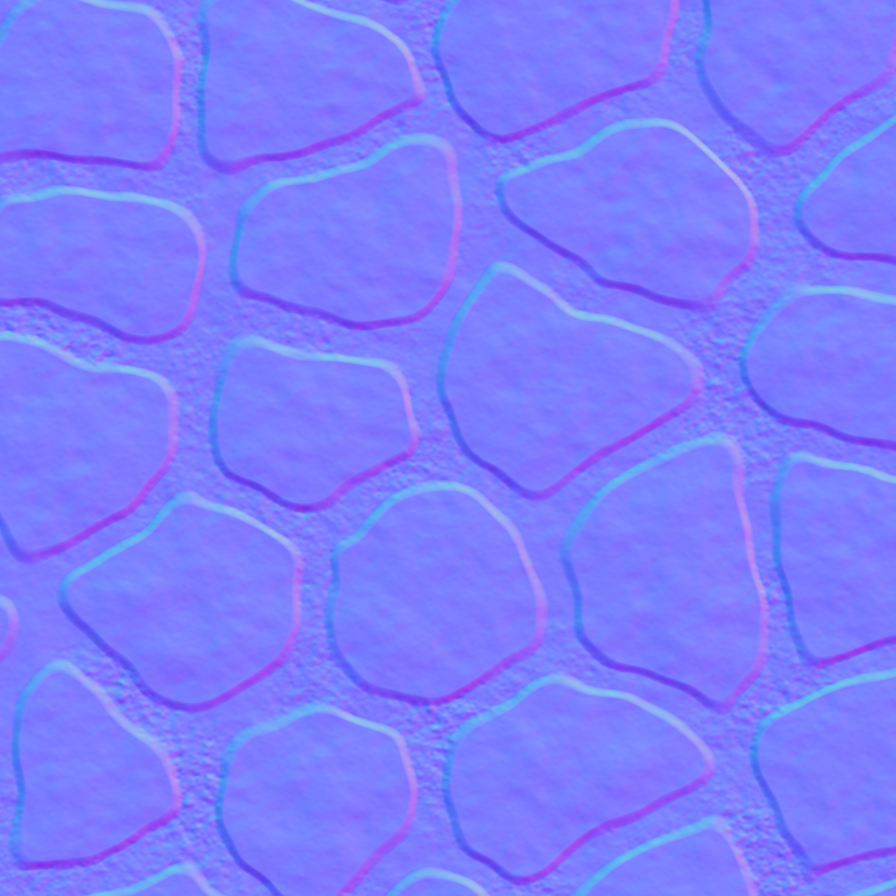
Give the GLSL for this texture map, as a WebGL 2 fragment shader.

```glsl
#version 300 es
precision highp float;
// Tangent-space normal map of rounded flagstones set in gritty mortar.
// Loosely coursed Voronoi cells, warped by sines, become bevelled stones;
// cellular bumps add relief, and finite differences turn height into normals.

uniform vec2 u_resolution;
out vec4 fragColor;

vec2 hash2(vec2 p) {
    vec3 q = fract(p.xyx * vec3(0.1031, 0.1030, 0.0973));
    q += dot(q, q.yzx + 33.33);
    return fract((q.xx + q.yz) * q.zy);
}

// Smooth cellular noise: one signed round bump per cell
float bumps(vec2 p) {
    vec2 cell = floor(p);
    float sum = 0.0;
    for (int y = -1; y <= 1; y++)
    for (int x = -1; x <= 1; x++) {
        vec2 id = cell + vec2(x, y);
        vec2 r = id + hash2(id + 71.0) - p;
        float k = max(0.0, 1.0 - dot(r, r));
        sum += (hash2(id + 137.0).x - 0.5) * k * k * k;
    }
    return sum;
}

// Slight turn of the courses, then layered sines that make the outlines wander
vec2 warp(vec2 p) {
    vec2 turned = p + 0.07 * vec2(p.y, -p.x);
    vec2 broad = sin(p.yx * vec2(31.0, 27.0) + 2.0 * sin(p * 15.0) + vec2(1.0, 4.0));
    vec2 fine = sin(p.yx * vec2(83.0, 77.0) + 2.5 * sin(p * 29.0 + 2.0));
    return turned + 0.006 * broad + 0.0018 * fine;
}

// Little vertical jitter keeps the beds of the courses near level
vec2 stoneCentre(vec2 id) {
    vec2 jitter = vec2(0.5, 0.42) * (hash2(id + 23.0) - 0.5);
    float shift = 0.22 * mod(id.y, 2.0);
    return (id + 0.5 + jitter + vec2(shift, 0.0)) / vec2(3.6, 5.0);
}

// Distance inward from the outline of the nearest stone, with rounded corners
float stoneDepth(vec2 p) {
    vec2 cell = floor(p * vec2(3.6, 5.0));
    vec2 nearId = cell, nearest = vec2(9.0);
    for (int y = -2; y <= 2; y++)
    for (int x = -2; x <= 2; x++) {
        vec2 id = cell + vec2(x, y);
        vec2 r = stoneCentre(id) - p;
        if (dot(r, r) < dot(nearest, nearest)) {
            nearest = r;
            nearId = id;
        }
    }
    float sum = 1e-9;
    for (int y = -2; y <= 2; y++)
    for (int x = -2; x <= 2; x++) {
        vec2 id = cell + vec2(x, y);
        if (id == nearId) continue;
        vec2 r = stoneCentre(id) - p;
        float border = dot(0.5 * (r + nearest), normalize(r - nearest));
        sum += exp(-85.0 * border);
    }
    float inset = 0.006 + 0.016 * hash2(nearId + 51.0).x;
    return -log(sum) / 85.0 - inset;
}

float height(vec2 p) {
    float depth = stoneDepth(warp(p));
    float top = smoothstep(0.0, 0.0125, depth);
    float dome = 0.0016 * smoothstep(0.0, 0.08, depth);

    // Slanted, slightly stretched grain
    vec2 q = mat2(0.85, 0.5, -0.6, 1.0) * p;
    float swell = 0.0026 * bumps(q * 19.0);
    float dents = 0.0013 * bumps(q * 47.0 + 7.0);
    float patchy = clamp(0.7 + 1.8 * bumps(p * 11.0 + 3.0), 0.25, 1.4);
    float grit = 0.0015 * bumps(q * 95.0 + 13.0) + 0.0007 * bumps(q * 170.0 + 29.0);

    return 0.0044 * top + dome + swell + dents + grit * mix(patchy, 0.22, top);
}

void main() {
    vec2 p = gl_FragCoord.xy / u_resolution;
    float e = 0.0016;
    float h = height(p);
    vec2 slope = vec2(height(p + vec2(e, 0.0)) - h, height(p + vec2(0.0, e)) - h) / e;

    // Sideways relief is gentler; a small bias leans the surface down and left
    vec2 tilt = -slope * vec2(0.8, 1.0) - vec2(0.02, 0.018);
    vec3 normal = normalize(vec3(tilt, 1.0));
    fragColor = vec4(0.5 + 0.5 * normal, 1.0);
}
```
